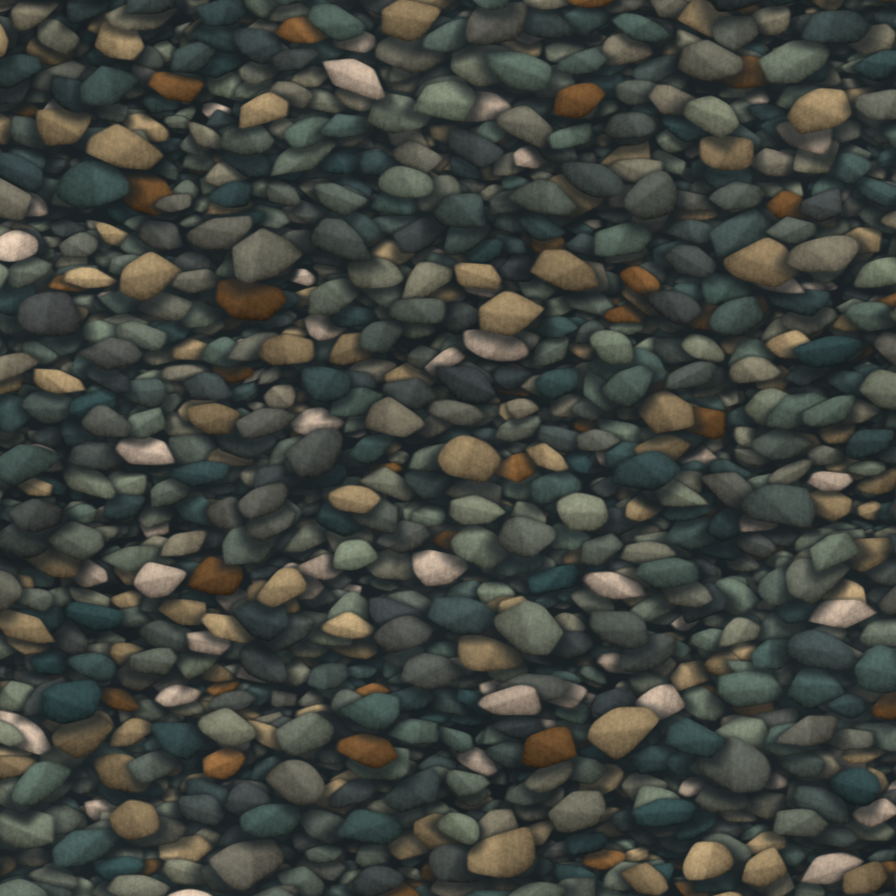
Reproduce this texture procedurally as a WebGL 2 fragment shader.

```glsl
#version 300 es
precision highp float;
// A dense bed of small, flat, slate-grey and tan pebbles with dark gaps.

uniform vec2 u_resolution;
out vec4 fragColor;

const int LAYERS = 6;
const int SIDES = 7;
const vec3 GAP = vec3(0.10, 0.125, 0.135);

vec3 hash3(vec3 p) {
    p = fract(p * vec3(0.1031, 0.1030, 0.0973));
    p += dot(p, p.yxz + 33.33);
    return fract((p.xxy + p.yxx) * p.zyx);
}

mat2 rotate(float a) {
    float c = cos(a), s = sin(a);
    return mat2(c, s, -s, c);
}

// Soft convex polygon: below 1 inside, above 1 outside.
float stoneField(vec2 p, vec3 seed, float sharpness) {
    float sum = 0.0;
    for (int i = 0; i < SIDES; i++) {
        vec3 h = hash3(seed + float(i) * 7.3);
        float angle = (float(i) + 0.75 * h.x) * 6.28318 / float(SIDES);
        float reach = dot(p, vec2(cos(angle), sin(angle))) / mix(0.72, 1.08, h.y);
        sum += pow(max(reach, 0.0), sharpness);
    }
    return pow(sum + 1e-9, 1.0 / sharpness);
}

// Mostly cool greys, with some tan, rust and pale stones.
vec3 stoneColor(vec3 h, float kind) {
    vec3 slate = mix(vec3(0.21, 0.255, 0.26), vec3(0.50, 0.49, 0.41), pow(h.x, 1.25));
    slate += vec3(-0.025, 0.012, 0.012) * (h.y * 2.0 - 0.7);
    vec3 tan_ = vec3(0.60, 0.52, 0.39) * mix(0.7, 1.12, h.z);
    vec3 rust = vec3(0.50, 0.36, 0.22) * mix(0.75, 1.1, h.z);
    vec3 pale = vec3(0.76, 0.68, 0.60) * mix(0.85, 1.05, h.z);
    if (kind < 0.06) return pale;
    if (kind < 0.18) return tan_;
    if (kind < 0.22) return rust;
    return slate;
}

// Layered sines for faint mottling.
float mottle(vec2 p) {
    float sum = 0.0, gain = 0.5;
    for (int i = 0; i < 4; i++) {
        p = rotate(1.1) * p * 1.7 + 2.3;
        sum += gain * sin(p.x + 1.5 * sin(p.y)) * sin(p.y * 1.2 + sin(p.x));
        gain *= 0.7;
    }
    return sum;
}

// Paints one layer of scattered stones over what lies below.
vec3 paintLayer(vec3 color, vec2 uv, float layer) {
    float depth = layer / float(LAYERS - 1);
    vec2 cell = mix(0.034, 0.071, depth) * vec2(1.0, 0.62);
    vec2 grid = uv / cell + layer * vec2(13.37, 9.71) + 20.0;
    float row = floor(grid.y);

    for (int y = -1; y <= 1; y++) {
        float r = row + float(y);
        float slide = hash3(vec3(r, layer, 5.0)).x;
        float column = floor(grid.x + slide);
        for (int x = -1; x <= 1; x++) {
            vec3 id = vec3(column + float(x), r, layer * 17.0 + 3.0);
            vec3 place = hash3(id);
            if (place.z > mix(1.0, 0.40, depth)) continue;
            vec3 form = hash3(id + 41.7);
            vec3 tint = hash3(id + 93.1);
            vec3 extra = hash3(id + 151.9);

            // Local stone frame
            vec2 center = id.xy + 0.5 + 0.6 * (place.xy - 0.5);
            vec2 p = (vec2(grid.x + slide, grid.y) - center) * cell;
            vec2 halfSize = cell.x * mix(0.43, 0.60, form.x) * vec2(1.0, mix(0.43, 0.70, form.y));
            vec2 q = rotate((form.z - 0.5) * 0.9) * p / halfSize;
            float f = stoneField(q, id, mix(6.0, 18.0, extra.x));

            // Contact shadow, deeper underneath
            float shadow = smoothstep(1.55, 0.95, f + 0.22 * q.y);
            color = mix(color, GAP, 0.72 * shadow);

            // Light from above, rounded rim and one tilted facet
            float turn = extra.y * 6.28318;
            vec2 facetDir = vec2(cos(turn), sin(turn));
            float facet = smoothstep(-0.12, 0.12, dot(q, facetDir) - 0.3 * (extra.z - 0.5));
            float light = 0.93 + 0.19 * q.y - 0.30 * pow(min(f, 1.0), 5.0);
            light += 0.15 * (facet - 0.5) * sign(facetDir.y);
            light += 0.09 * mottle(p * 170.0 + 30.0 * form.xy);
            vec3 stone = stoneColor(tint, fract(place.x * 7.0 + extra.z * 13.0)) * light;

            float soft = 0.0016 / halfSize.y;
            color = mix(color, stone, smoothstep(1.0 + soft, 1.0 - soft, f));
        }
    }
    return color;
}

void main() {
    vec2 uv = gl_FragCoord.xy / min(u_resolution.x, u_resolution.y);
    vec3 color = GAP;
    for (int i = 0; i < LAYERS; i++) color = paintLayer(color, uv, float(i));

    // Broad uneven lighting
    color *= 1.03 + 0.07 * sin(uv.y * 11.0 + 1.4 * sin(uv.x * 5.0)) * sin(uv.x * 7.0 + 1.0);
    fragColor = vec4(color, 1.0);
}
```
